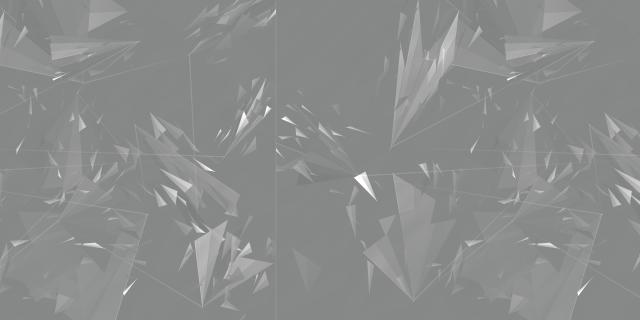
This background is drawn by a WebGL 2 fragment shader. Its source:

```glsl
#version 300 es
precision highp float;
// Pale crystal shards on flat grey. Hubs throw fans of large ridged facets and
// aligned bundles of thin splinters; loose chips lie beneath, fine lines join hubs.
// The pattern repeats sideways, with a faint seam where two tiles meet.

uniform vec2 u_resolution;
out vec4 fragColor;

// Lengths are in canvas heights, angles in radians, tones are added to BASE.
const float BASE = 0.532;
const vec3 COOL_TINT = vec3(-0.005, 0.003, 0.003);
const float TILE_WIDTH = 1.42;
const float SEAM_X = 0.862;
const float SEAM_GAIN = 0.03;
const float DARK_TONE = -0.028;
const float RIM_WIDTH = 0.0045;
const float RIM_GAIN = 0.10;
const float LINE_WIDTH = 0.0035;
const float LINE_GAIN = 0.07;
const float OPACITY = 0.88;
const int FACETS = 5;
const int SPLINTERS = 24;
const int CHIPS = 14;
const int HUBS = 12;

// Hub: position, fan direction, fan length.
const vec4 HUB[HUBS] = vec4[HUBS](
  vec4(0.82, 0.74, 2.20, 0.50), vec4(0.80, 0.71, -1.72, 0.40),
  vec4(0.99, 0.87, 3.35, 0.30), vec4(0.36, 0.54, 1.22, 0.54),
  vec4(1.26, 0.51, 1.02, 0.30), vec4(0.26, 0.45, 2.60, 0.32),
  vec4(1.02, 0.33, -2.50, 0.55), vec4(0.98, 0.61, -0.85, 0.52),
  vec4(0.43, 0.06, 1.75, 0.42), vec4(0.74, 0.31, 0.10, 0.30),
  vec4(1.19, 0.04, 1.10, 0.28), vec4(1.15, 0.83, 0.60, 0.36));

// Style: fan spread, facet glow, splinter length.
const vec3 STYLE[HUBS] = vec3[HUBS](
  vec3(1.30, 0.085, 0.05), vec3(1.20, 0.075, 0.07),
  vec3(0.50, 0.190, 0.06), vec3(0.48, 0.190, 0.12),
  vec3(0.40, 0.190, 0.07), vec3(1.20, 0.040, 0.08),
  vec3(1.10, 0.070, 0.08), vec3(0.42, 0.090, 0.14),
  vec3(1.10, 0.130, 0.10), vec3(1.60, 0.060, 0.10),
  vec3(0.90, 0.180, 0.10), vec3(0.42, 0.100, 0.14));

vec4 hash(float id) {
  vec4 h = fract(vec4(id) * vec4(0.1031, 0.1030, 0.0973, 0.1099));
  h += dot(h, h.wzxy + 33.33);
  return fract((h.xxyz + h.yzzw) * h.zywx);
}

float cornerGradient(vec2 cell, vec2 offset) {
  return dot(offset, 2.0 * hash(dot(cell, vec2(1.0, 57.0)) + 900.0).xy - 1.0);
}

float gradientNoise(vec2 p) {
  vec2 i = floor(p), f = p - i;
  vec2 u = f * f * (3.0 - 2.0 * f);
  vec2 e = vec2(1.0, 0.0);
  return mix(mix(cornerGradient(i, f), cornerGradient(i + e, f - e), u.x),
             mix(cornerGradient(i + e.yx, f - e.yx), cornerGradient(i + e.xx, f - e.xx), u.x), u.y);
}

// Signed distance to the line a-b, negative on its left.
float side(vec2 p, vec2 a, vec2 b) {
  vec2 e = normalize(b - a);
  return dot(p - a, vec2(e.y, -e.x));
}

// Lays one ridged triangle over the light; r runs from its tip,
// size is length and half width, cut sets the slant of its far end.
void addShard(inout float light, vec2 r, float angle, vec2 size, vec2 cut, float tone, float rimGain) {
  if (dot(r, r) > dot(size, size) * 1.1) return;
  vec2 dir = vec2(cos(angle), sin(angle));
  vec2 q = vec2(dot(r, dir), dot(r, vec2(-dir.y, dir.x)));
  vec2 low = size * vec2(0.5 + 0.5 * cut.x, -1.0);
  vec2 high = size * vec2(0.5 + 0.5 * cut.y, 1.0);
  float rimSide = side(q, high, vec2(0.0));
  float d = max(max(side(q, vec2(0.0), low), side(q, low, high)), rimSide);
  float cover = clamp(0.5 - d * u_resolution.y, 0.0, 1.0);
  float ridge = clamp(0.5 + q.y * u_resolution.y, 0.0, 1.0) - 0.5;
  float shade = BASE + tone * (0.65 + 0.6 * q.x / size.x + 0.45 * ridge);
  shade += rimGain * (1.0 - smoothstep(0.0, RIM_WIDTH, abs(rimSide)));
  light = mix(light, shade, cover * OPACITY);
}

void main() {
  vec2 p = gl_FragCoord.xy / u_resolution.y;
  p.x = mod(p.x - SEAM_X, TILE_WIDTH);
  float streak = gradientNoise(vec2(p.x + p.y, p.x - p.y) * vec2(5.0, 15.0));
  float light = BASE + 0.008 * streak;

  // Loose chips, denser towards the bottom
  for (int k = 0; k < CHIPS; k++) {
    vec4 h = hash(float(k) + 2003.0);
    vec4 g = fract(h * 37.0);
    float len = mix(0.05, 0.22, h.z * h.z);
    addShard(light, p - vec2(TILE_WIDTH * h.x, pow(h.y, 1.5)), 6.2832 * h.w,
             len * vec2(1.0, mix(0.15, 0.45, g.x)), g.yz, 0.02 + 0.13 * g.w * g.w, 0.0);
  }

  float lines = 0.0;
  vec2 lastHub = HUB[HUBS - 1].xy;
  for (int i = 0; i < HUBS; i++) {
    vec4 hub = HUB[i];
    vec3 style = STYLE[i];
    vec2 r = p - hub.xy;

    // Fine line that fades towards the previous hub
    vec2 span = lastHub - hub.xy;
    float t = clamp(dot(r, span) / dot(span, span), 0.0, 1.0);
    lines = max(lines, (1.0 - t) * (1.0 - smoothstep(0.0, LINE_WIDTH, length(r - span * t))));
    lastHub = hub.xy;

    float reach = hub.w * 1.18 + style.z;
    if (dot(r, r) > reach * reach) continue;

    // Fan of large facets
    for (int j = 0; j < FACETS; j++) {
      vec4 h = hash(float(i * 64 + j) + 11.0);
      float turn = (float(j) + 0.3 + 0.4 * h.x) / float(FACETS) - 0.5;
      float len = hub.w * mix(0.7, 1.1, h.y);
      float wide = len * style.x / float(FACETS) * mix(0.5, 0.95, h.z);
      float tone = mix(DARK_TONE, style.y, h.w) * (1.0 + 0.5 * streak);
      addShard(light, r, hub.z + style.x * turn, vec2(len, wide), h.zx, tone, RIM_GAIN * h.y);
    }

    // Bundle of splinters, a few of them bright
    vec2 dir = vec2(cos(hub.z), sin(hub.z));
    for (int j = 0; j < SPLINTERS; j++) {
      vec4 h = hash(float(i * 64 + j) + 5003.0);
      vec4 g = fract(h * 37.0);
      vec2 at = hub.w * vec2(h.x * 0.9, (h.y - 0.5) * min(style.x, 0.9));
      float len = style.z * mix(0.4, 1.2, h.z);
      float tone = mix(DARK_TONE, 0.10, g.x) + 0.36 * pow(g.y, 5.0);
      addShard(light, r - dir * at.x - vec2(-dir.y, dir.x) * at.y, hub.z + (h.w - 0.5) * style.x * 1.3,
               len * vec2(1.0, 0.05 + 0.17 * g.z * g.z), g.wx, tone, 0.0);
    }
  }

  // Lines, tile seam and final tint
  float seam = min(p.x, TILE_WIDTH - p.x);
  light += LINE_GAIN * lines + SEAM_GAIN * (1.0 - smoothstep(0.0, 0.004, seam));
  vec3 color = vec3(light) + COOL_TINT * (1.0 - smoothstep(0.54, 0.60, light));
  fragColor = vec4(color, 1.0);
}
```
